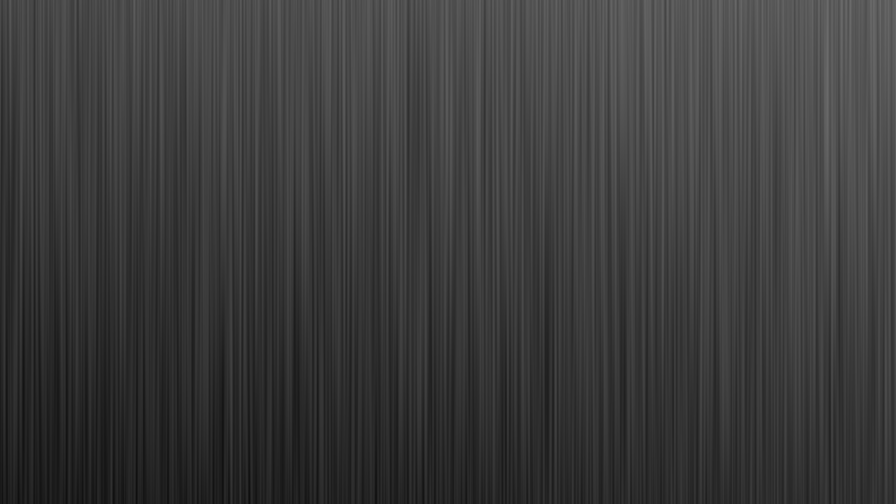
Reproduce this texture procedurally as a Shadertoy shader.

```glsl
// Dark brushed metal: hairline vertical streaks under a soft diagonal light.

vec2 randomGradient(vec2 cell) {
    vec3 h = fract(cell.xyx * vec3(0.1031, 0.1030, 0.0973));
    h += dot(h, h.yzx + 33.33);
    float angle = 6.2832 * fract((h.x + h.y) * h.z);
    return vec2(cos(angle), sin(angle));
}

float gradientNoise(vec2 p) {
    vec2 cell = floor(p);
    vec2 f = p - cell;
    vec2 blend = f * f * f * (f * (f * 6.0 - 15.0) + 10.0);
    vec2 e = vec2(1.0, 0.0);
    float a = dot(randomGradient(cell), f);
    float b = dot(randomGradient(cell + e.xy), f - e.xy);
    float c = dot(randomGradient(cell + e.yx), f - e.yx);
    float d = dot(randomGradient(cell + e.xx), f - e.xx);
    return mix(mix(a, b, blend.x), mix(c, d, blend.x), blend.y);
}

// Streaks as wide as one cell of the given density, many times as long
float streaks(vec2 p, float density, float lengthwise) {
    return gradientNoise(p * vec2(density, lengthwise) + fract(density * 0.137) * 91.0);
}

void mainImage(out vec4 fragColor, in vec2 fragCoord) {
    vec2 uv = fragCoord / iResolution.xy;
    vec2 p = fragCoord / iResolution.y;

    // Light falls from the upper right
    float light = 0.104 + 0.06 * uv.x + 0.18 * uv.y + 0.025 * uv.x * uv.x;

    // Hairlines carry most of the grain, wider bands only a trace
    float grain = 0.090 * streaks(p, 223.0, 1.7)
                + 0.075 * streaks(p, 171.0, 1.3)
                + 0.030 * streaks(p, 113.0, 1.1)
                + 0.015 * streaks(p, 43.0, 0.8);

    fragColor = vec4(vec3(clamp(light + grain, 0.02, 0.5)), 1.0);
}
```
